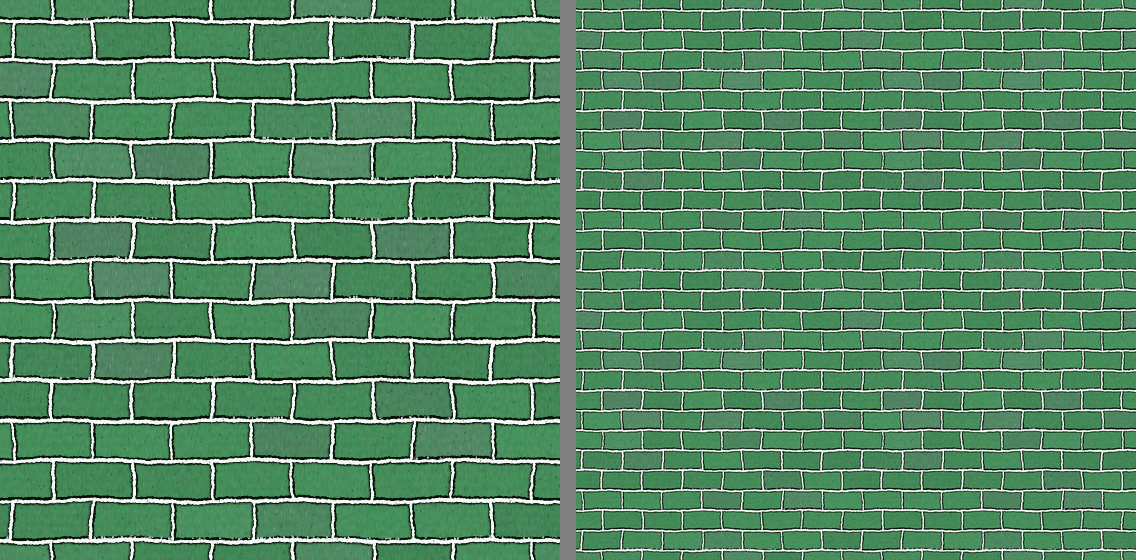
Left: one tile. Right: repeated 2 by 2.
Give the GLSL for this texture, as a three.js fragment shader.

```glsl
// Painted green brick wall in running bond: 7 bricks across, 14 courses, white mortar.
// Each brick is a slightly tilted box with ink along its edges, heaviest left and below;
// layered sines bend the joints and wrapping cellular noise adds grain, chips and specks.
varying vec2 vUv;

const float TAU = 6.2831853;
const vec3 GREEN = vec3(0.265, 0.565, 0.350);
const vec3 FADED = vec3(0.370, 0.530, 0.435);
const vec3 DEEP = vec3(0.110, 0.270, 0.155);
const vec3 INK = vec3(0.015, 0.060, 0.025);
const vec3 MORTAR = vec3(0.975, 0.990, 0.975);

vec2 hash2(vec2 p) {
  vec3 a = fract(p.xyx * vec3(0.1031, 0.1030, 0.0973));
  a += dot(a, a.yzx + 33.33);
  return fract((a.xx + a.yz) * a.zy);
}

// Wrapping cellular noise: distance to the nearest point, and that point's random value.
vec2 cells(vec2 uv, vec2 count) {
  vec2 p = uv * count;
  vec2 base = floor(p);
  vec2 nearest = vec2(9.0, 0.0);
  for (int j = -1; j <= 1; j++) {
    for (int i = -1; i <= 1; i++) {
      vec2 cell = base + vec2(float(i), float(j));
      vec2 rnd = hash2(mod(cell, count));
      float d = length(cell + 0.15 + 0.7 * rnd - p);
      if (d < nearest.x) nearest = vec2(d, fract(rnd.x * 7.3 + rnd.y * 3.7));
    }
  }
  return nearest;
}

// Uneven hand-laid joints; whole frequencies keep the edges continuous.
vec2 jointBend(vec2 uv) {
  vec2 t = TAU * uv;
  return vec2(
    0.035 * sin(4.0 * t.y + t.x) + 0.020 * sin(9.0 * t.y - 2.0 * t.x) + 0.009 * sin(37.0 * t.y + 5.0 * t.x),
    0.025 * sin(3.0 * t.x + 2.0 * t.y) + 0.014 * sin(8.0 * t.x - 5.0 * t.y) + 0.007 * sin(29.0 * t.x + 9.0 * t.y));
}

void main() {
  // Brick layout: one unit is a course height, a brick is two units long
  vec2 p = vUv * 14.0 - vec2(0.31, 0.474) + jointBend(vUv);
  float course = floor(p.y);
  p.x -= mod(course, 2.0);
  float column = floor(p.x / 2.0);
  vec2 id = vec2(mod(column, 7.0), mod(course, 14.0));
  vec2 local = p - vec2(column * 2.0 + 1.0, course + 0.5);

  // Variation of each brick
  vec2 look = hash2(id + 19.0);
  vec2 shape = hash2(id + 47.0);
  vec2 wearRnd = hash2(id + 83.0);
  local.y += (shape.x - 0.5) * 0.026 * local.x;
  local.x += (shape.y - 0.5) * 0.030 * local.y;
  vec2 halfSize = vec2(0.965, 0.455) + (look - 0.5) * vec2(0.018, 0.014);

  // Noise layers
  vec2 streak = cells(vUv, vec2(252.0, 63.0));
  vec2 grit = cells(vUv, vec2(168.0));
  vec2 fleck = cells(vUv, vec2(210.0, 140.0));
  float rough = (grit.x - 0.4) * 0.035;

  // Distances inward from the left, bottom, right and top edges
  vec4 gap = vec4(local + halfSize, halfSize - local) + rough;
  float inside = min(min(gap.x, gap.y), min(gap.z, gap.w));
  float brick = smoothstep(-0.015, 0.017, inside);

  // Brick face: faded bricks, brushed vertical grain and broad clouds
  float worn = smoothstep(0.62, 1.0, wearRnd.x);
  vec2 t = TAU * vUv;
  float cloud = sin(11.0 * t.x + 3.0 * sin(6.0 * t.y)) * sin(17.0 * t.y + 2.0 * sin(5.0 * t.x));
  float fade = 0.12 + 0.55 * worn + 0.10 * cloud + 0.22 * (streak.y - 0.5);
  vec3 color = mix(GREEN, FADED, clamp(fade, 0.0, 1.0));
  color *= 0.97 + 0.09 * (look.x - 0.5) + 0.13 * (0.45 - streak.x) + 0.06 * (grit.y - 0.5);

  // Pale scratches and dark pits
  float scratch = smoothstep(0.93, 0.98, streak.y) * (1.0 - smoothstep(0.15, 0.45, streak.x));
  color = mix(color, vec3(0.62, 0.68, 0.65), scratch * (0.08 + 0.30 * worn));
  float pit = step(0.975, fleck.y) * (1.0 - smoothstep(0.10, 0.40, fleck.x));
  color = mix(color, DEEP, 0.45 * pit);

  // Soft dark rim, then the ink line with its own weight on each side
  float rim = 1.0 - smoothstep(0.015, 0.080, inside);
  color = mix(color, DEEP, 0.75 * rim);
  vec4 weight = vec4(0.030, 0.043, 0.008, 0.014) * (0.65 + 0.7 * vec4(look, shape));
  vec4 line = 1.0 - smoothstep(weight, weight + 0.030, gap);
  float ink = max(max(line.x, line.y), max(line.z, 0.9 * line.w));
  color = mix(color, INK, ink);

  // Mortar crumbs along the lower edge of some bricks
  float crumb = smoothstep(0.55, 0.75, fleck.y) * (1.0 - smoothstep(0.25, 0.55, fleck.x));
  crumb *= step(0.78, wearRnd.y) * (1.0 - smoothstep(0.03, 0.09, gap.y));
  color = mix(color, MORTAR, 0.75 * crumb);

  // Mortar with a few stray ink specks
  float stray = step(0.96, fleck.y) * (1.0 - smoothstep(0.10, 0.35, fleck.x));
  vec3 mortar = MORTAR - 0.03 * grit.y - 0.35 * stray;
  gl_FragColor = vec4(mix(mortar, color, brick), 1.0);
}
```
